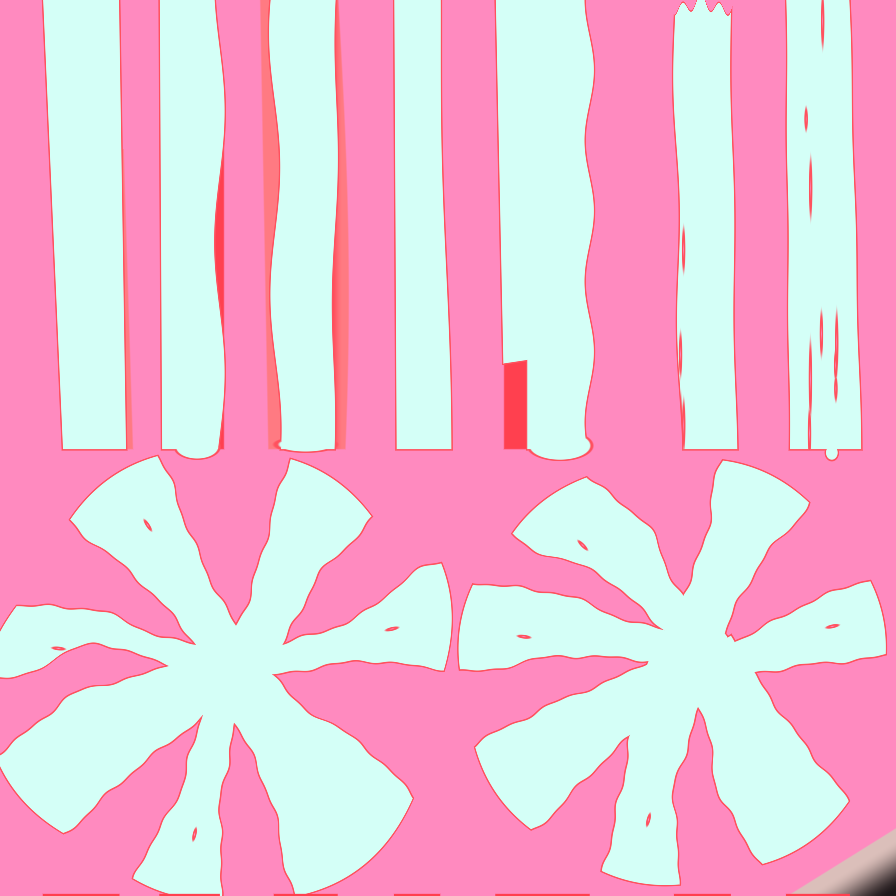
A Shadertoy shader for this pattern:

```glsl
// Seven ragged mint bars above two cut-paper pinwheel flowers on a pink ground.

const float UNITS = 768.0;          // design units across the canvas
const float BAR_FLOOR = 383.0;      // height where the bars end
const float LINE_WIDTH = 0.8;
const vec3 PINK   = vec3(1.00, 0.54, 0.75);
const vec3 MINT   = vec3(0.83, 1.00, 0.97);
const vec3 RED    = vec3(1.00, 0.25, 0.31);
const vec3 SALMON = vec3(1.00, 0.48, 0.51);
const vec3 BEIGE  = vec3(0.86, 0.75, 0.73);
const vec3 SHADOW = vec3(0.12, 0.09, 0.10);

// Bar sides: top left, top right, bottom left, bottom right
const vec4 BARS[7] = vec4[7](
    vec4(37, 102, 54, 108), vec4(137, 188, 139, 188), vec4(235, 289, 237, 285),
    vec4(338, 377, 340, 386), vec4(425, 505, 433, 505), vec4(578, 626, 584, 631),
    vec4(674, 728, 677, 738));
// Side waves: left amplitude, right amplitude, frequency, phase
const vec4 WAVES[7] = vec4[7](
    vec4(0), vec4(0, 4.5, 0.028, -1.1), vec4(4.5, 2, 0.028, -2.4),
    vec4(0, 1.5, 0.016, 2.6), vec4(0, 4, 0.052, -1.55), vec4(2, 1, 0.03, 2.5),
    vec4(0.5, 0.5, 0.04, 0));
// Rounded drips under the bars: centre, radii
const vec4 DRIPS[4] = vec4[4](
    vec4(169, 385, 18, 10), vec4(262, 387, 23, 6),
    vec4(480, 386, 26, 12), vec4(713, 380, 5, 6));

// Petal shape: angle in degrees, length, bend at 1/4, bend at 3/5
const vec4 LEFT_AXES[7] = vec4[7](
    vec4(123.3, 190, -4, -3), vec4(59.9, 182, -9, 0), vec4(12.9, 195, -5, -4),
    vec4(-55.4, 206, 1, 9), vec4(256.8, 203, 1, 1), vec4(213, 212, -2, -11),
    vec4(174.2, 202, -5, -23));
const vec4 RIGHT_AXES[7] = vec4[7](
    vec4(134.6, 187, -10, -20), vec4(68.8, 167, 8, 4), vec4(11.9, 162, -9, -2),
    vec4(-58.9, 186, 6, -4), vec4(255.6, 201, -14, -14), vec4(214.3, 209, 0, -3),
    vec4(172.9, 205, -5, -12));
// Half widths at 1/4, 3/5 and the tip, then tip slant
const vec4 LEFT_WIDTHS[7] = vec4[7](
    vec4(19, 29, 47, -0.05), vec4(21, 26, 43, 0.1), vec4(12, 17, 45, 0.2),
    vec4(25, 46, 67, -0.1), vec4(15, 17, 37, 0), vec4(27, 42, 44, -0.15),
    vec4(10, 13, 32, 0.35));
const vec4 RIGHT_WIDTHS[7] = vec4[7](
    vec4(15, 29, 40, 0.13), vec4(22, 25, 42, 0.08), vec4(15, 25, 33, 0),
    vec4(27, 42, 46, -0.08), vec4(26, 21, 32, -0.08), vec4(20, 32, 44, 0),
    vec4(14, 26, 38, 0.03));

float hash(float n) { return fract(sin(n * 12.9898) * 43758.545); }

float box(vec2 p, vec2 low, vec2 high) {
    vec2 d = max(low - p, p - high);
    return max(d.x, d.y);
}

float ellipse(vec2 p, vec2 radii) { return (length(p / radii) - 1.0) * min(radii.x, radii.y); }

// Smoothly joins three values along a petal
float profile(float s, vec3 v) {
    float inner = mix(v.x, v.y, smoothstep(0.2, 0.65, s));
    return mix(inner, v.z, smoothstep(0.52, 0.98, s));
}

float flower(vec2 p, float hub, vec4 axes[7], vec4 widths[7]) {
    float d = length(p) - hub;
    for (int i = 0; i < 7; i++) {
        float a = radians(axes[i].x), len = axes[i].y, id = float(i);
        vec2 dir = vec2(cos(a), sin(a));
        vec2 q = vec2(dot(p, dir), dot(p, vec2(-dir.y, dir.x)));
        float s = q.x / len;
        float ripple = 1.3 * sin(q.x * 0.11 + id * 2.0) + 0.7 * sin(q.x * 0.23 + id);
        float side = abs(q.y - profile(s, vec3(axes[i].zw, 0))) - profile(s, widths[i].xyz) + ripple;
        float tip = q.x - len - widths[i].w * q.y + 0.004 * q.y * q.y;
        float petal = max(max(side * 0.92, tip), -q.x);
        // A small slit near the end of some petals
        float slit = ellipse(q - vec2(len * 0.73, 14.0 * (hash(id + hub) - 0.5)), vec2(6.0, 1.6));
        if (i % 2 == 0) petal = max(petal, -slit);
        d = min(d, petal);
    }
    return d;
}

float bars(vec2 p) {
    float d = 1e4, down = UNITS - p.y;
    for (int i = 0; i < 7; i++) {
        vec2 sides = mix(BARS[i].xy, BARS[i].zw, down / (UNITS - BAR_FLOOR));
        sides += WAVES[i].xy * sin(down * WAVES[i].z + WAVES[i].w);
        d = min(d, box(p, vec2(sides.x, BAR_FLOOR), vec2(sides.y, UNITS + 9.0)));
    }
    // Torn top of the sixth bar and missing foot of the fifth
    float torn = 763.0 + 6.0 * sin(p.x * 0.4) + 4.0 * sin(p.x * 0.17);
    d = max(d, -max(box(p, vec2(575, 740), vec2(630, 800)), torn - p.y));
    d = max(d, -box(p, vec2(420, 370), vec2(452, 458.0 + 0.15 * (p.x - 442.0))));
    for (int i = 0; i < 4; i++) d = min(d, ellipse(p - DRIPS[i].xy, DRIPS[i].zw));
    // Thin vertical scratches, mostly in the last bar
    for (int i = 0; i < 13; i++) {
        float n = float(i), x = i < 9 ? 680.0 + 46.0 * hash(n + 3.0) : 582.0 + 5.0 * hash(n);
        vec2 mid = vec2(x, 395.0 + 365.0 * hash(n + 17.0));
        d = max(d, -ellipse(p - mid, vec2(1.5, 8.0 + 26.0 * hash(n + 31.0))));
    }
    return d;
}

void mainImage(out vec4 fragColor, in vec2 fragCoord) {
    vec2 p = fragCoord / iResolution.xy * UNITS;
    float pixel = UNITS / iResolution.y, down = UNITS - p.y, k = down / (UNITS - BAR_FLOOR);
    vec3 color = PINK;

    // Red sleeves behind the bars
    float sleeve = box(p, vec2(mix(223.0, 230.0, k), BAR_FLOOR), vec2(290.0 + 9.0 * sin(k * 2.4), 800));
    vec3 sleeveColor = mix(SALMON, RED, smoothstep(16.0, 4.0, abs(p.x - 278.0)));
    color = mix(color, sleeveColor, smoothstep(pixel, -pixel, sleeve));
    float sliver = box(p, vec2(100, BAR_FLOOR), vec2(102.0 + 12.0 * k, 640));
    color = mix(color, SALMON, smoothstep(pixel, -pixel, sliver));
    float blocks = min(box(p, vec2(180, BAR_FLOOR), vec2(192, 645)),
                       box(p, vec2(432, BAR_FLOOR), vec2(456, 460)));
    color = mix(color, RED, smoothstep(pixel, -pixel, blocks));

    // Mint cut-outs with a thin red rim
    float d = min(bars(p), min(flower(p - vec2(197, 198), 26.0, LEFT_AXES, LEFT_WIDTHS),
                               flower(p - vec2(598, 206), 30.0, RIGHT_AXES, RIGHT_WIDTHS)));
    color = mix(color, mix(RED, SALMON, 0.3), smoothstep(pixel, 0.0, d - LINE_WIDTH));
    color = mix(color, MINT, smoothstep(pixel * 0.5, -pixel * 0.5, d));

    // Shaded lower right corner
    float corner = dot(p - vec2(675, 0), normalize(vec2(58, -93)));
    vec3 shade = mix(BEIGE, SHADOW, smoothstep(8.0, 46.0, corner));
    color = mix(color, shade, smoothstep(-pixel, pixel, corner));

    // Red dashes along the lower border
    for (int i = 0; i < 7; i++)
        color = mix(color, RED, smoothstep(pixel, 0.0, box(p, vec2(BARS[i].x, -9), vec2(BARS[i].y, 1.5))));
    fragColor = vec4(color, 1.0);
}
```
